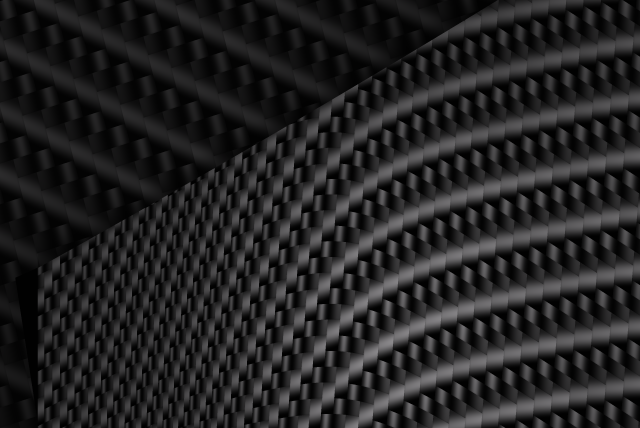
Give the GLSL for this pattern, as a Shadertoy shader.

```glsl
// Carbon fibre twill: a bent front panel lies over a dim flat sheet behind it.
// Both share one 2x2 twill function; the bend comes from warping its tow
// coordinates, so the diagonals turn from steep ribs into long flat bands.

#define ROW_PITCH vec2(0.032, 0.039)  // weft height left and right of the bend
#define COLUMN_DENSITY 22.0   // warp tows per canvas height, far from the fold
#define FOLD_DENSITY 55.0     // extra tows per canvas height at the fold
#define FOLD_X 0.42
#define WEFT_RISE 0.5         // weft slope left of the bend
#define WEFT_TURN 1.2         // how far that slope drops across the bend
#define BEND_X 0.82
#define BEND_WIDTH 0.07
#define BACK_PITCH vec2(0.047, 0.0475)
#define BACK_LIGHT 0.16
#define TOW_VARIATION 0.12
#define SAMPLES 4

float hash(vec2 p) {
    p = fract(p * vec2(0.1031, 0.1130));
    p += dot(p, p.yx + 33.33);
    return fract((p.x + p.y) * p.x * 17.0);
}

// 2x2 twill; tow.x counts warp columns, tow.y counts weft rows.
// shear tilts the warp gloss so that it flows along the twill diagonal.
float twill(vec2 tow, float phase, float shear) {
    vec2 cell = floor(tow), local = tow - cell;
    float step4 = mod(cell.y - cell.x + phase, 4.0);
    float shade, across;
    vec2 piece;
    if (step4 < 2.0) {
        // warp float: glossy bar, black where it dives under at the bottom
        float t = (step4 + local.y - shear * (local.x - 0.5)) * 0.5;
        shade = smoothstep(0.06, 0.58, t) * (1.0 - 0.75 * smoothstep(0.6, 1.1, t));
        across = local.x;
        piece = vec2(cell.x, cell.y - step4);
    } else {
        // weft float: narrow highlight, dark dip, then a grey end
        float t = (3.0 - step4 + local.x) * 0.5;
        float glint = (t - 0.22) / 0.15;
        shade = 0.85 * exp(-glint * glint) + 0.48 * smoothstep(0.5, 0.95, t);
        across = local.y;
        piece = vec2(cell.x - 3.0 + step4, cell.y + 57.0);
    }
    // rounded tow section with a thin shadow at each seam
    shade *= 0.86 + 0.14 * across;
    shade *= 0.88 + 0.12 * smoothstep(0.0, 0.1, across);
    return shade * (1.0 + TOW_VARIATION * (hash(piece + 200.0) - 0.5));
}

vec2 frontTows(vec2 p) {
    // columns crowd together at the fold and lean a little to the right
    float x = p.x - 0.08 * (p.y - 0.5) * smoothstep(0.1, 0.9, p.x);
    float spread = x < FOLD_X ? 0.36 : 0.2;
    float column = COLUMN_DENSITY * x
                 + FOLD_DENSITY * spread * atan((x - FOLD_X) / spread);
    // weft rows rise on the left, fall on the right; the bend leans left upward
    float bendX = BEND_X - 0.08 * (p.y - 0.4);
    float bend = BEND_WIDTH * log(1.0 + exp((p.x - bendX) / BEND_WIDTH));
    float rowBase = WEFT_RISE * p.x - WEFT_TURN * bend;
    // rows widen to the right around a fixed middle row
    float pitch = mix(ROW_PITCH.x, ROW_PITCH.y, smoothstep(0.3, 0.95, p.x));
    float middle = 8.0 * ROW_PITCH.y;
    return vec2(column, (p.y - rowBase - middle) / pitch);
}

float frontPanel(vec2 p) {
    float light = mix(0.27, 0.38, smoothstep(0.35, 0.9, p.x));
    vec2 toSheen = (p - vec2(0.9, 0.2)) / vec2(0.38, 0.42);
    light += 0.14 * exp(-dot(toSheen, toSheen));
    light *= 1.0 - 0.25 * smoothstep(0.5, 1.0, p.y);
    float shear = 0.8 * smoothstep(0.62, 1.0, p.x);
    return 0.005 + light * twill(frontTows(p), 2.0, shear);
}

float backSheet(vec2 p) {
    // mirrored columns make the diagonals fall to the right
    vec2 tow = vec2(-(p.x + 0.25 * p.y), p.y - 0.32 * p.x) / BACK_PITCH;
    float light = BACK_LIGHT * (1.0 - 0.35 * smoothstep(0.4, 1.2, p.x));
    light *= 0.6 + 0.4 * smoothstep(0.3, 0.65, p.y);
    return 0.012 + light * twill(tow, 1.0, 0.85);
}

float scene(vec2 p) {
    float rim = 0.325 + 0.55 * p.x + 0.026 * p.x * p.x;
    float leftEdge = 0.088;
    if (p.x > leftEdge && p.y < rim) return frontPanel(p);
    // black opening between the panel's left edge and the sheet
    float gapLeft = 0.035 + 0.156 * (0.355 - p.y);
    if (p.y < 0.335 + 0.45 * p.x && p.x > gapLeft && p.x < leftEdge) return 0.004;
    // contact shadow above the rim
    float shadow = p.x > leftEdge ? smoothstep(-0.01, 0.06, p.y - rim) : 1.0;
    return backSheet(p) * mix(0.5, 1.0, shadow);
}

void mainImage(out vec4 fragColor, in vec2 fragCoord) {
    // box of subsamples smooths every seam and edge
    float sum = 0.0;
    for (int j = 0; j < SAMPLES; j++) {
        for (int i = 0; i < SAMPLES; i++) {
            vec2 offset = (vec2(i, j) + 0.5) / float(SAMPLES) - 0.5;
            sum += scene((fragCoord + offset) / iResolution.y);
        }
    }
    float grey = sum / float(SAMPLES * SAMPLES);
    fragColor = vec4(grey * vec3(1.0, 0.985, 1.005), 1.0);
}
```
